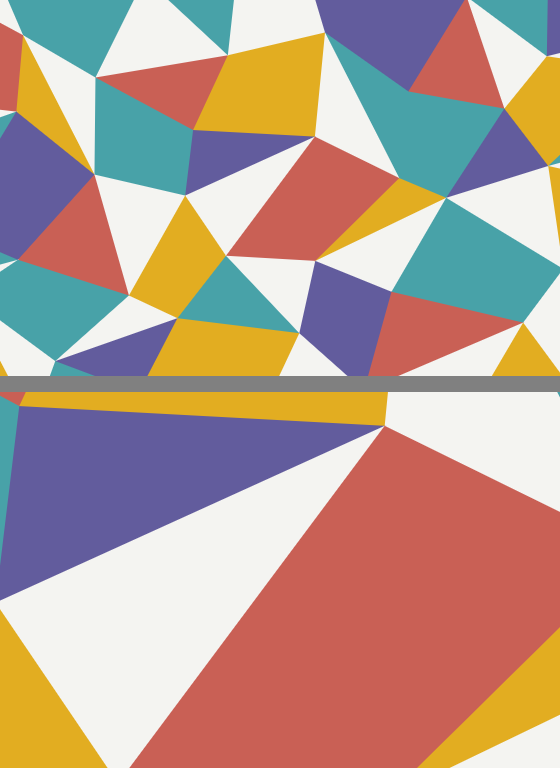
Top, the full canvas; bottom, a detail of the centre.
Write a WebGL 2 fragment shader that draws this background.

```glsl
#version 300 es
precision highp float;
// Flat mosaic of sharp irregular polygons in teal, gold, red, violet and off-white.
// A turned lattice with jittered corners is cut into triangles; even cells are whole
// coloured quads, odd cells pair a coloured triangle with an off-white one.

uniform vec2 u_resolution;
out vec4 fragColor;

const vec3 PAPER  = vec3(0.955, 0.955, 0.945);
const vec3 TEAL   = vec3(0.282, 0.635, 0.660);
const vec3 GOLD   = vec3(0.886, 0.678, 0.130);
const vec3 RED    = vec3(0.790, 0.375, 0.335);
const vec3 VIOLET = vec3(0.385, 0.360, 0.615);

const float CELL_SIZE = 0.25;   // lattice step as a share of canvas height
const float JITTER = 0.40;      // below 0.5, so cells never cross themselves
const float TURN = 0.42;        // lattice rotation in radians

vec2 hash22(vec2 p) {
    vec3 q = fract(p.xyx * vec3(0.1031, 0.1030, 0.0973));
    q += dot(q, q.yzx + 33.33);
    return fract((q.xx + q.yz) * q.zy);
}

float cross2(vec2 a, vec2 b) { return a.x * b.y - a.y * b.x; }

vec2 corner(vec2 node) {
    return node + JITTER * (2.0 * hash22(node + 17.0) - 1.0);
}

// Signed distance to the line a-b, positive on its left.
float leftOf(vec2 p, vec2 a, vec2 b) {
    return cross2(b - a, p - a) / max(length(b - a), 1e-4);
}

// Smooth coverage of a counter-clockwise triangle.
float triangle(vec2 p, vec2 a, vec2 b, vec2 c, float pixel) {
    float d = min(leftOf(p, a, b), min(leftOf(p, b, c), leftOf(p, c, a)));
    return clamp(0.5 + d / pixel, 0.0, 1.0);
}

float smallerHalf(vec2 a, vec2 b, vec2 c, vec2 d) {
    return min(cross2(b - a, c - a), cross2(c - a, d - a));
}

// An even-spread sequence keeps the colour shares steady.
vec3 cellColour(vec2 cell) {
    float rank = fract(dot(cell, vec2(0.7549, 0.5698)) + 0.2);
    if (rank < 0.385) return TEAL;
    if (rank < 0.645) return GOLD;
    return rank < 0.823 ? RED : VIOLET;
}

// Adds both triangles of one cell: rgb is weighted colour, a is coverage.
vec4 drawCell(vec2 p, vec2 cell, float pixel) {
    vec2 a = corner(cell);
    vec2 b = corner(cell + vec2(1, 0));
    vec2 c = corner(cell + vec2(1, 1));
    vec2 d = corner(cell + vec2(0, 1));

    // Cut along the diagonal that leaves the fuller halves.
    bool cutAC = smallerHalf(a, b, c, d) > smallerHalf(b, c, d, a);
    float first  = cutAC ? triangle(p, a, b, c, pixel) : triangle(p, b, c, d, pixel);
    float second = cutAC ? triangle(p, a, c, d, pixel) : triangle(p, b, d, a, pixel);

    vec3 paint = cellColour(cell);
    bool odd = mod(cell.x + cell.y, 2.0) > 0.5;
    float pick = hash22(cell + 71.0).x;
    vec3 firstColour  = odd && pick < 0.55 ? PAPER : paint;
    vec3 secondColour = odd && pick > 0.45 ? PAPER : paint;
    return vec4(firstColour * first + secondColour * second, first + second);
}

void main() {
    vec2 uv = gl_FragCoord.xy / u_resolution.y;
    float s = sin(TURN), k = cos(TURN);
    vec2 p = mat2(k, s, -s, k) * uv / CELL_SIZE + vec2(5.3, 8.6);
    float pixel = 1.0 / (CELL_SIZE * u_resolution.y);

    // Jittered corners can reach one cell away.
    vec2 home = floor(p);
    vec4 sum = vec4(0.0);
    for (int y = -1; y <= 1; y++)
        for (int x = -1; x <= 1; x++)
            sum += drawCell(p, home + vec2(x, y), pixel);

    fragColor = vec4(sum.rgb / max(sum.a, 1e-3), 1.0);
}
```
